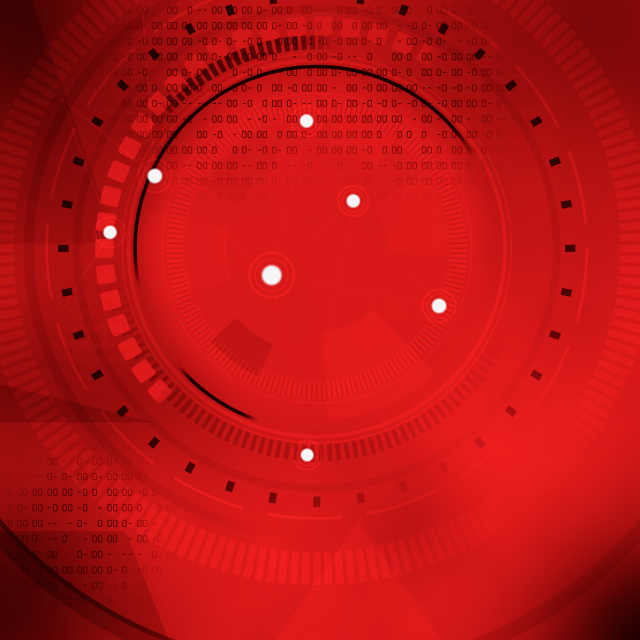
A Shadertoy shader for this background:

```glsl
// Red technology backdrop: concentric dial rings, code marks and glowing linked nodes.
#define PX (1.0 / iResolution.y)
const float TAU = 6.28318;

float fill(float d) { return clamp(0.5 - d / PX, 0.0, 1.0); }
float band(float r, float mid, float halfW) { return fill(abs(r - mid) - halfW); }
float glow(vec2 p, vec2 c, float size) { vec2 d = (p - c) / size; return exp(-dot(d, d)); }

// Arc mask; angles are counted in turns
float arc(float turn, float mid, float halfW, float soft) {
    return 1.0 - smoothstep(halfW - soft, halfW + soft, abs(fract(turn - mid + 0.5) - 0.5));
}
float ticks(float turn, float r, float count, float duty) {
    return fill((abs(fract(turn * count + 0.5) - 0.5) - duty * 0.5) * TAU * r / count);
}
float sector(float r, float turn, float r0, float r1, float mid, float halfW) {
    float side = (abs(fract(turn - mid + 0.5) - 0.5) - halfW) * TAU * r;
    return fill(max(abs(r - (r0 + r1) * 0.5) - (r1 - r0) * 0.5, side));
}
float line(vec2 p, vec2 a, vec2 b) {
    vec2 d = b - a;
    return fill(length(p - a - d * clamp(dot(p - a, d) / dot(d, d), 0.0, 1.0)) - 0.0006);
}

float hash(vec2 p) { return fract(sin(dot(p, vec2(127.1, 311.7))) * 43758.5); }
float corner(vec2 cell, vec2 f, vec2 o) {
    float a = TAU * hash(cell + o);
    return dot(vec2(cos(a), sin(a)), f - o);
}
float gradientNoise(vec2 p) {
    vec2 i = floor(p), f = fract(p), u = f * f * (3.0 - 2.0 * f);
    return mix(mix(corner(i, f, vec2(0)), corner(i, f, vec2(1, 0)), u.x),
               mix(corner(i, f, vec2(0, 1)), corner(i, f, vec2(1)), u.x), u.y);
}
float smoke(vec2 p) {
    float sum = 0.0, amp = 0.5;
    for (int i = 0; i < 4; i++) { sum += amp * gradientNoise(p); p = p * 2.03 + 7.1; amp *= 0.5; }
    return sum;
}

// Small hollow marks and bars in paired columns
float codeMarks(vec2 p) {
    vec2 cell = floor(p / vec2(0.0117, 0.0243));
    vec2 q = (fract(p / vec2(0.0117, 0.0243)) - 0.5) * vec2(0.0117, 0.0243);
    q.x += (mod(cell.x, 2.0) - 0.5) * 0.003;
    float h = hash(cell);
    float ring = abs(length(max(abs(q) - vec2(0.0008, 0.003), 0.0)) - 0.002) - 0.0006;
    float bar = max(abs(q.x) - 0.002, abs(q.y) - 0.0007);
    return fill(h < 0.65 ? ring : bar) * step(h, 0.9);
}

void mainImage(out vec4 fragColor, in vec2 fragCoord) {
    vec2 p = fragCoord / iResolution.y;
    vec2 d = p - vec2(0.495, 0.612);
    float r = length(d), turn = fract(atan(d.y, d.x) / TAU);
    float haze = glow(p, vec2(0.83, 0.24), 0.21);
    float detail = 1.0 - 0.9 * haze;

    // Broad light and shadow
    float s = 0.83 + 0.12 * smoke(p * 4.0);
    s -= 0.46 * glow(p, vec2(0.0, 1.02), 0.24) + 0.17 * glow(p, vec2(0.1, 0.72), 0.28);
    s -= 0.17 * glow(p, vec2(0.72, 1.0), 0.26) + 0.28 * glow(p, vec2(1.03, 0.95), 0.24);
    s -= 0.75 * glow(p, vec2(1.03, -0.02), 0.19) + 0.45 * glow(p, vec2(0.0, 0.04), 0.2);
    s -= 0.2 * glow(p, vec2(0.02, 0.39), 0.12) + 0.14 * glow(p, vec2(0.2, 0.36), 0.13);
    s -= 0.1 * glow(p, vec2(0.64, 0.17), 0.08);
    s += 0.09 * haze + 0.07 * glow(p, vec2(0.22, 0.2), 0.1);

    // Angular facets
    s -= 0.09 * fill(dot(p - vec2(0.0, 0.40), vec2(0.25, 1.0))) * fill(0.34 - p.y) * fill(p.x - 0.3);
    s -= 0.1 * fill(dot(p - vec2(0.2, 0.16), vec2(0.93, 0.37))) * fill(p.y - 0.17);
    s += 0.04 * fill(abs(p.x - 0.56) - 0.13 + 0.7 * p.y);
    s -= 0.06 * fill(p.x + 0.35 * p.y - 0.4) * fill(0.62 - p.y);

    // Inner disc and its panels
    s = mix(s, 0.85 + 0.02 * smoke(p * 6.0), 0.9 * (1.0 - smoothstep(0.235, 0.29, r)));
    s -= 0.08 * sector(r, turn, 0.165, 0.22, 0.648, 0.034);
    s += 0.035 * sector(r, turn, 0.13, 0.27, 0.815, 0.055);
    s += 0.03 * sector(r, turn, 0.16, 0.207, 0.19, 0.04);
    s += 0.025 * sector(r, turn, 0.11, 0.205, 0.045, 0.055);
    s -= 0.025 * sector(r, turn, 0.14, 0.2, 0.37, 0.05);
    s += 0.02 * sector(r, turn, 0.14, 0.27, 0.51, 0.045);
    s += 0.05 * band(r, 0.145, 0.0006) * arc(turn, 0.5, 0.05, 0.002);

    // Tick rings, from the inside out
    s += band(r, 0.222, 0.013) * (0.045 - 0.12 * ticks(turn, r, 180.0, 0.25));
    s += 0.05 * band(r, 0.242, 0.001) + 0.03 * band(r, 0.208, 0.001);
    s -= 0.14 * band(r, 0.32, 0.013) * ticks(turn, r, 150.0, 0.5) * arc(turn, 0.73, 0.17, 0.06) * detail;
    s -= 0.38 * band(r, 0.322, 0.011) * ticks(turn, r, 150.0, 0.6) * arc(turn, 0.315, 0.065, 0.02);
    s += 0.07 * band(r, 0.5, 0.026) * ticks(turn, r, 180.0, 0.65) * detail;
    s -= 0.06 * band(r, 0.45, 0.008) * arc(turn, 0.45, 0.25, 0.05);
    s -= 0.05 * band(r, 0.375, 0.006) * detail;

    // Thin and dark circles
    s += (0.09 * band(r, 0.294, 0.003) + 0.08 * band(r, 0.304, 0.0012)) * detail;
    s += 0.1 * band(r, 0.422, 0.0022) * step(0.25, fract(turn * 17.0)) * detail;
    s *= 1.0 - 0.85 * band(r, 0.284, 0.0028) * max(arc(turn, 0.31, 0.21, 0.02), arc(turn, 0.655, 0.035, 0.01));
    s *= 1.0 - 0.5 * band(r, 0.654, 0.004) * arc(turn, 0.64, 0.06, 0.03);
    s -= 0.1 * band(r, 0.67, 0.012) * detail;

    // Dark squares and bright rounded blocks
    float across = (fract(turn * 36.0 + 0.5) - 0.5) * TAU * r / 36.0;
    float square = fill(max(abs(across) - 0.0055, abs(r - 0.396) - 0.008));
    s *= 1.0 - 0.75 * square * (1.0 - glow(p, vec2(0.72, 0.18), 0.3));
    float blockR = 0.332 + 0.016 * (1.0 - smoothstep(0.3, 0.42, turn));
    across = (fract(turn * 51.0) - 0.5) * TAU * r / 51.0;
    float block = fill(length(max(abs(vec2(across, r - blockR)) - 0.0105, 0.0)) - 0.004);
    s = mix(s, 0.91, block * arc(turn, 0.396, 0.23, 0.01) * mix(0.5, 0.85, smoothstep(0.3, 0.5, turn)));

    // Code marks gathered in soft patches
    float patches = glow(p, vec2(0.34, 0.88), 0.16) + 0.8 * glow(p, vec2(0.66, 0.86), 0.15);
    patches += 0.8 * glow(p, vec2(0.13, 0.17), 0.13) + 0.35 * glow(p, vec2(0.14, 0.48), 0.1);
    s *= 1.0 - 0.7 * codeMarks(p) * smoothstep(0.12, 0.75, patches);

    // Links and nodes: xy place, z radius
    vec3 nodes[7] = vec3[7](vec3(0.4245, 0.57, 0.017), vec3(0.479, 0.811, 0.0115), vec3(0.242, 0.725, 0.0125),
        vec3(0.552, 0.686, 0.0115), vec3(0.172, 0.637, 0.0115), vec3(0.686, 0.522, 0.0125), vec3(0.48, 0.289, 0.011));
    s += 0.12 * (line(p, vec2(0.097, 0.845), nodes[4].xy) + line(p, vec2(0.097, 0.845), nodes[2].xy));
    s += 0.12 * (line(p, vec2(0.097, 0.515), nodes[4].xy) + line(p, vec2(0.222, 1.0), nodes[2].xy));
    s += 0.04 * (line(p, nodes[3].xy, nodes[5].xy) + line(p, nodes[3].xy, nodes[6].xy));
    float white = 0.0;
    for (int i = 0; i < 7; i++) {
        float q = length(p - nodes[i].xy), size = nodes[i].z;
        s += 0.04 * line(p, nodes[0].xy, nodes[i].xy);
        s += 0.08 * (band(q, size * 2.05, 0.0018) + band(q, size * 1.5, 0.001));
        white = max(white, 1.0 - smoothstep(size * 0.72, size * 1.08, q));
    }

    s = clamp(s, 0.03, 0.95);
    fragColor = vec4(mix(vec3(s, 0.132 * s * s, 0.135 * s * s), vec3(0.96), white), 1.0);
}
```
